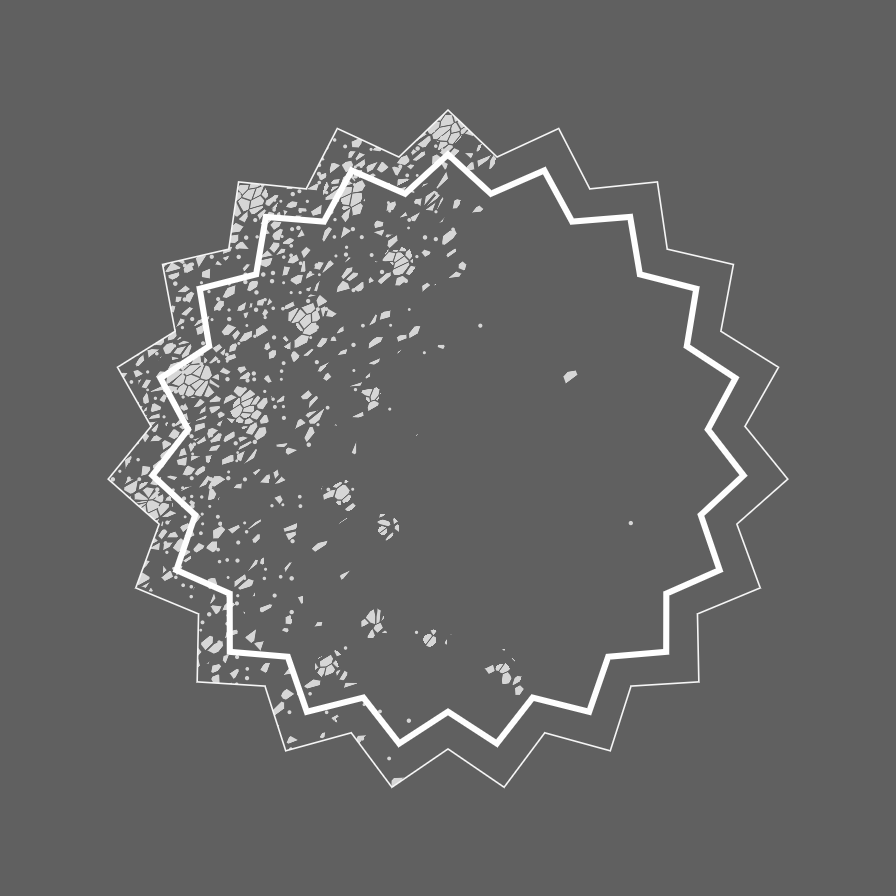
Give the GLSL for this background, as a Shadertoy shader.

```glsl
// Grey backdrop with a double-outlined 19-point badge, worn by pale shards on its left side.

vec2 hash2(vec2 cell) {
    vec3 h = fract(cell.xyx * vec3(0.1031, 0.1030, 0.0973));
    h += dot(h, h.yzx + 33.33);
    return fract((h.xx + h.yz) * h.zy);
}

// Signed distance to the edges of a 19-point star, kept sharp at the corners.
float starDistance(vec2 p, float tipRadius, float valleyRadius) {
    float sector = 6.28319 / 19.0;
    float angle = abs(mod(atan(p.x, p.y) + 0.5 * sector, sector) - 0.5 * sector);
    vec2 folded = length(p) * vec2(sin(angle), cos(angle));
    vec2 tip = vec2(0.0, tipRadius);
    vec2 edge = valleyRadius * vec2(sin(0.5 * sector), cos(0.5 * sector)) - tip;
    return dot(folded - tip, normalize(vec2(-edge.y, edge.x)));
}

// Heavily worn patches: centre and radius.
const vec3 patches[15] = vec3[15](
    vec3(0.501, 0.857, 0.030), vec3(0.280, 0.779, 0.022), vec3(0.443, 0.711, 0.022),
    vec3(0.341, 0.639, 0.024), vec3(0.215, 0.577, 0.028), vec3(0.273, 0.544, 0.022),
    vec3(0.384, 0.447, 0.017), vec3(0.427, 0.408, 0.013), vec3(0.416, 0.557, 0.014),
    vec3(0.479, 0.286, 0.014), vec3(0.560, 0.251, 0.017), vec3(0.365, 0.255, 0.012),
    vec3(0.391, 0.779, 0.018), vec3(0.415, 0.305, 0.014), vec3(0.169, 0.434, 0.020));

float patchWear(vec2 uv) {
    float wear = 0.0;
    for (int i = 0; i < 15; i++) {
        vec2 d = (uv - patches[i].xy) / patches[i].z;
        wear = max(wear, exp(-1.2 * dot(d, d)));
    }
    return wear;
}

// Broad wear, fading toward the lower right.
float broadWear(vec2 uv) {
    float fade = smoothstep(0.25, 0.58, distance(uv, vec2(0.68, 0.36)));
    return fade * (1.0 - smoothstep(0.46, 0.57, uv.x));
}

// Cracked, slanted Voronoi shards; gaps narrow where patches are worn.
float shards(vec2 uv, float broad, float worn, float pixel) {
    vec2 p = mat2(0.77, -0.64, 0.64, 0.77) * uv * vec2(68.0, 112.0);
    vec2 base = floor(p), nearest = vec2(0.0), owner = base;
    float best = 8.0;
    for (int y = -1; y <= 1; y++)
    for (int x = -1; x <= 1; x++) {
        vec2 cell = base + vec2(x, y);
        vec2 d = cell + hash2(cell) - p;
        if (dot(d, d) < best) {
            best = dot(d, d);
            nearest = d;
            owner = cell;
        }
    }
    float border = 8.0;
    for (int y = -2; y <= 2; y++)
    for (int x = -2; x <= 2; x++) {
        vec2 cell = owner + vec2(x, y);
        vec2 d = cell + hash2(cell) - p;
        vec2 between = d - nearest;
        if (dot(between, between) > 1e-4)
            border = min(border, dot(0.5 * (d + nearest), normalize(between)));
    }
    vec2 rnd = hash2(owner + 57.0);
    float present = step(rnd.x, 0.46 * broad + 0.85 * worn);
    float gap = mix(0.10 + 0.16 * rnd.y, 0.06, smoothstep(0.2, 0.7, worn));
    float soft = 45.0 * pixel;
    return present * smoothstep(gap - soft, gap + soft, border);
}

// Small round specks, at most one in each cell.
float specks(vec2 uv, float broad, float pixel) {
    vec2 p = uv * 100.0;
    vec2 cell = floor(p), rnd = hash2(cell + 131.0);
    vec2 centre = 0.3 + 0.4 * hash2(cell + 19.0);
    float radius = 0.15 + 0.1 * rnd.y;
    float soft = 60.0 * pixel;
    float disc = 1.0 - smoothstep(radius - soft, radius + soft, length(fract(p) - centre));
    return disc * step(rnd.x, 0.28 * broad);
}

float stroke(float dist, float halfWidth, float pixel) {
    return clamp((halfWidth - abs(dist)) / pixel + 0.5, 0.0, 1.0);
}

void mainImage(out vec4 fragColor, in vec2 fragCoord) {
    float pixel = 1.0 / min(iResolution.x, iResolution.y);
    vec2 uv = (fragCoord - 0.5 * iResolution.xy) * pixel + 0.5;
    vec2 p = uv - vec2(0.5, 0.4967);

    float outer = starDistance(p, 0.3805, 0.3325);
    float inner = starDistance(p, 0.3310, 0.2910);

    // Worn texture, held inside the outer star.
    float broad = broadWear(uv);
    float grit = max(shards(uv, broad, patchWear(uv), pixel), specks(uv, broad, pixel));
    grit *= clamp(0.5 - outer / pixel, 0.0, 1.0);
    vec3 color = mix(vec3(0.376), vec3(0.84), grit);

    // Thin outer and bold inner outlines.
    color = mix(color, vec3(0.96), stroke(outer, 0.0009, pixel));
    color = mix(color, vec3(0.995), stroke(inner, 0.0034, pixel));
    fragColor = vec4(color, 1.0);
}
```
